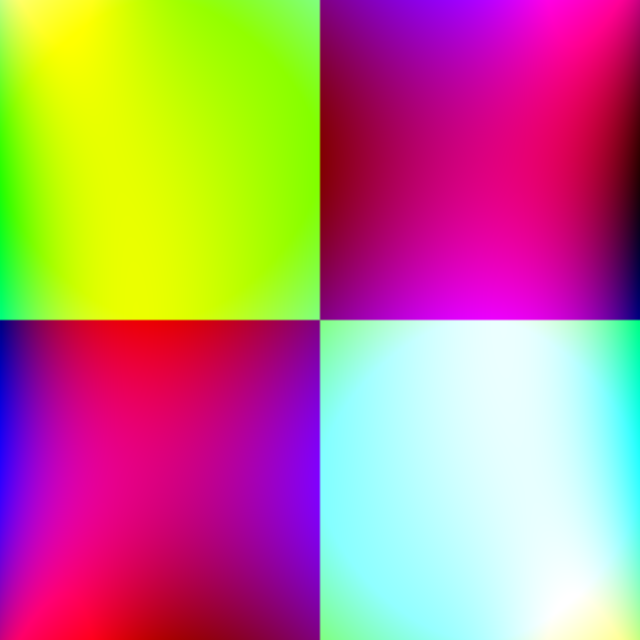
Give the GLSL for this background, as a Shadertoy shader.

```glsl
// Four-square checker of saturated colour, with smooth red and blue wave gradients.

const float PI = 3.14159265;

// Red profile across the width: linear rise, then a steep fall at the sides
const float RED_RISE = 1.9;
const float RED_FALL = 2.95;
const float RED_FALL_POWER = 4.5;

// Sideways shift of the red ridge towards the top and bottom
const float BEND_PERIOD = 1.3;
const float BEND_BASE = 0.35;
const float BEND_GROWTH = 1.25;

// Signed red wave, mirrored in both axes
float redWave(vec2 p) {
    vec2 m = abs(p);
    float ridge = RED_RISE * m.x - RED_FALL * pow(m.x, RED_FALL_POWER);
    float bend = (BEND_BASE + BEND_GROWTH * m.x * m.x) * sin(2.0 * PI * m.x / BEND_PERIOD);
    return ridge - bend * m.y * m.y;
}

// Signed blue wave: horizontal sine against vertical sine
float blueWave(vec2 p) {
    return sin(PI * p.x) - sin(PI * p.y);
}

// Green squares: 1 where the two coordinates have opposite signs
float checker(vec2 p, vec2 pixel) {
    vec2 side = clamp(p / pixel, -1.0, 1.0);
    return 0.5 - 0.5 * side.x * side.y;
}

void mainImage(out vec4 fragColor, in vec2 fragCoord) {
    // Centred coordinates from -1 to 1
    vec2 p = 2.0 * fragCoord / iResolution.xy - 1.0;
    vec2 pixel = 2.0 / iResolution.xy;

    // Waves are centred on mid intensity and saturate at both ends
    float red = 0.5 + 0.5 * redWave(p);
    float green = checker(p, pixel);
    float blue = 0.5 + 0.5 * blueWave(p);

    fragColor = vec4(clamp(vec3(red, green, blue), 0.0, 1.0), 1.0);
}
```
